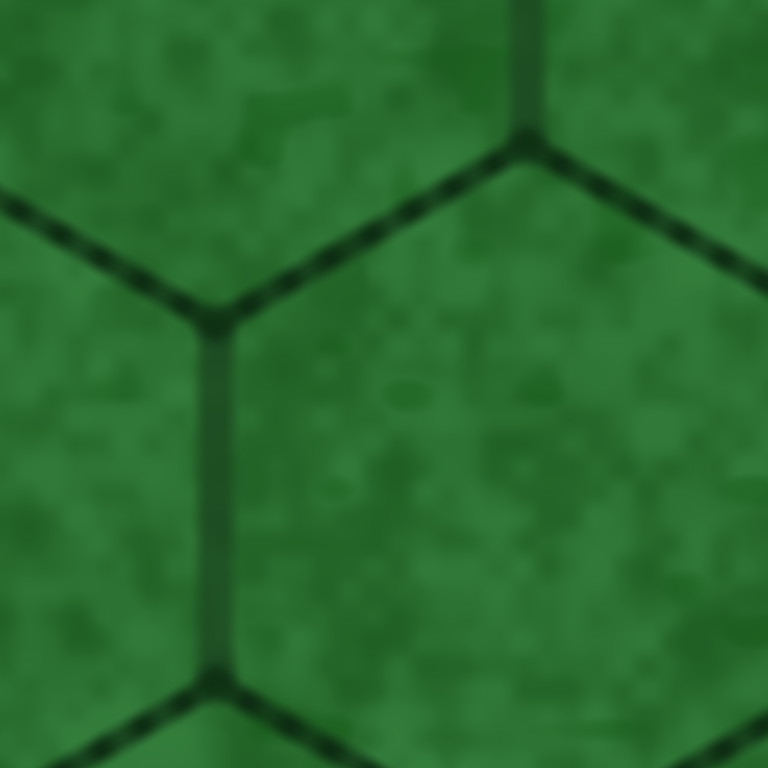
Give the GLSL for this pattern, as a three.js fragment shader.

```glsl
varying vec2 vUv;

float hash(vec2 p) {
  vec3 q = fract(p.xyx * 0.1031);
  q += dot(q, q.yzx + 33.33);
  return fract((q.x + q.y) * q.z);
}

float noise(vec2 p) {
  vec2 i = floor(p), f = fract(p);
  f = f * f * (3.0 - 2.0 * f);
  return mix(mix(hash(i), hash(i + vec2(1.0, 0.0)), f.x),
             mix(hash(i + vec2(0.0, 1.0)), hash(i + 1.0), f.x), f.y);
}

// Offset from the centre of the nearest pointy-top hexagon
vec2 hexOffset(vec2 p, float width) {
  vec2 period = width * vec2(1.0, sqrt(3.0));
  vec2 a = mod(p + 0.5 * period, period) - 0.5 * period;
  vec2 b = mod(p, period) - 0.5 * period;
  return dot(a, a) < dot(b, b) ? a : b;
}

void main() {
  float width = 0.81;
  float side = width / sqrt(3.0);
  vec2 q = abs(hexOffset(vUv - vec2(0.686, 0.344), width));

  // Distances to the edges and corners of the cell
  float upright = 0.5 * width - q.x;
  float slant = 0.5 * width - dot(q, vec2(0.5, 0.866));
  float along = dot(q, vec2(0.866, -0.5));
  float corner = min(length(q - vec2(0.0, side)),
                     length(q - vec2(0.5 * width, 0.5 * side)));

  // Mottled green surface, slightly paler beside the seams
  float mottle = 0.3 * noise(vUv * 7.0 + 3.7)
               + 0.4 * noise(vUv * 15.0 + 21.3)
               + 0.3 * noise(vUv * 31.0 + 47.9);
  float tone = smoothstep(0.2, 0.8, mottle);
  tone += 0.16 * (1.0 - smoothstep(0.03, 0.1, min(upright, slant)));
  vec3 color = mix(vec3(0.125, 0.375, 0.14), vec3(0.19, 0.475, 0.22), tone);

  // Sparse deeper blotches
  float blotch = smoothstep(0.7, 0.95, noise(vUv * vec2(11.0, 16.0) + 71.2));
  color = mix(color, vec3(0.09, 0.36, 0.1), 0.5 * blotch);

  // Broad, faded upright seams
  float wear = 0.75 + 0.25 * noise(vUv * vec2(9.0, 22.0) + 5.1);
  float uprightSeam = 1.0 - smoothstep(0.01, 0.036, upright);
  color = mix(color, vec3(0.11, 0.29, 0.13), uprightSeam * wear);

  // Narrow, dark slanted seams with beads along their length
  float bead = 0.82 + 0.15 * cos(102.0 * along);
  float slantSeam = 1.0 - smoothstep(0.003, 0.026, slant);
  color = mix(color, vec3(0.05, 0.17, 0.07), slantSeam * bead);

  // Dark joints where three seams meet
  float joint = 1.0 - smoothstep(0.005, 0.04, corner);
  color = mix(color, vec3(0.055, 0.19, 0.075), 0.85 * joint);

  gl_FragColor = vec4(color, 1.0);
}
```
